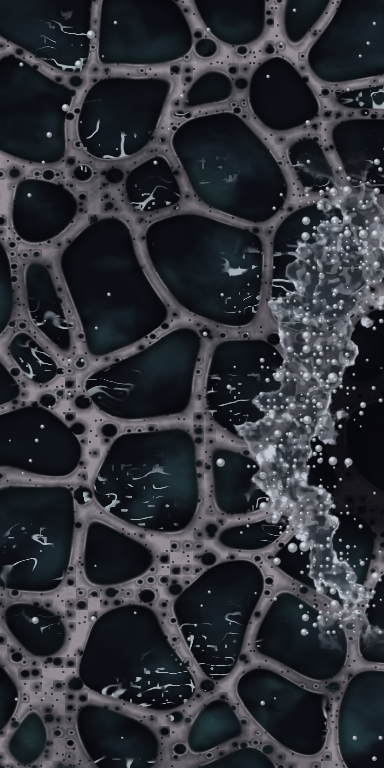
A Shadertoy shader for this texture:

```glsl
#define CELLS 4.3
#define WEB 0.075
#define EDGE 0.004
#define WARP 0.07
#define INK vec3(0.040, 0.045, 0.075)
#define TEAL vec3(0.13, 0.22, 0.235)
#define FOAM_DARK vec3(0.13, 0.13, 0.16)
#define FOAM_LIGHT vec3(0.52, 0.495, 0.525)
#define SPRAY vec3(0.80, 0.82, 0.86)

float hash(vec2 p) { return fract(sin(dot(p, vec2(127.1, 311.7))) * 43758.5453); }
vec2 hash2(vec2 p) { return vec2(hash(p), hash(p + 57.3)); }

float noise(vec2 p) {
    vec2 i = floor(p), f = fract(p);
    f = f * f * (3.0 - 2.0 * f);
    return mix(mix(hash(i), hash(i + vec2(1, 0)), f.x),
               mix(hash(i + vec2(0, 1)), hash(i + vec2(1, 1)), f.x), f.y);
}

float fbm(vec2 p) {
    float sum = 0.0, amp = 0.53;
    for (int i = 0; i < 4; i++) {
        sum += amp * noise(p);
        p = mat2(1.6, 1.2, -1.2, 1.6) * p + 3.7;
        amp *= 0.5;
    }
    return sum;
}

float smin(float a, float b, float k) {
    float h = max(k - abs(a - b), 0.0) / k;
    return min(a, b) - h * h * k * 0.25;
}

float radiusOf(vec2 cell) { return 0.36 + 0.50 * hash(cell + 9.1); }

// Rounded power diagram: x = depth inside a hole, y = hole id, zw = offset from its centre
vec4 foam(vec2 p) {
    p += WARP * (vec2(noise(p * 6.0), noise(p * 6.0 + 31.0)) - 0.5);
    p *= CELLS;
    vec2 base = floor(p), nearest = base, a = vec2(0);
    float best = 1e3;
    for (int j = -2; j <= 2; j++)
    for (int i = -2; i <= 2; i++) {
        vec2 cell = base + vec2(i, j);
        vec2 v = cell + 0.12 + 0.76 * hash2(cell) - p;
        float r = radiusOf(cell), power = dot(v, v) - r * r;
        if (power < best) { best = power; nearest = cell; a = v; }
    }
    float d = 0.06 - 0.9 * best;
    for (int j = -2; j <= 2; j++)
    for (int i = -2; i <= 2; i++) {
        vec2 cell = nearest + vec2(i, j);
        if (i == 0 && j == 0) continue;
        vec2 v = cell + 0.12 + 0.76 * hash2(cell) - p;
        float r = radiusOf(cell), power = dot(v, v) - r * r;
        d = smin(d, (power - best) / (2.0 * length(v - a)), 0.16);
    }
    return vec4((d - WEB) / CELLS, hash(nearest + 4.4), -a);
}

// One small round hole per grid square, shrunk to fit in the web
float smallHole(vec2 p, float grid, float chance) {
    vec2 cell = floor(p * grid);
    float r = mix(0.10, 0.36, pow(hash(cell + 2.2), 1.5)) / grid;
    vec2 c = (cell + 0.36 + 0.28 * hash2(cell + 6.6)) / grid;
    r = min(r, -foam(c).x * 0.75);
    if (hash(cell + 8.8) > chance || r < 0.0015) return -1.0;
    vec2 v = p - c;
    return r - length(v * vec2(0.92, 1.08));
}

// Dark water with teal swirls and wet glints
vec3 water(vec2 p, vec4 hole, float depth) {
    vec2 q = p + 0.10 * vec2(fbm(p * 7.0), fbm(p * 7.0 + 19.0));
    float swirl = smoothstep(0.30, 0.85, fbm(q * vec2(6.0, 9.0) + hole.y * 20.0));
    float lit = mix(0.15, 1.0, hole.y) + 0.7 * smoothstep(0.35, 0.0, p.y);
    vec3 col = mix(INK, TEAL, swirl * lit * 1.1);
    col *= mix(0.55, 1.0, smoothstep(0.0, 0.035, depth));
    float ridge = abs(noise(q * vec2(17.0, 38.0)) - 0.5);
    float patchy = smoothstep(0.50, 0.66, noise(p * 8.0 + 40.0 + hole.y * 9.0));
    patchy *= smoothstep(0.25, -0.15, hole.w) * step(0.3, fract(hole.y * 7.0));
    float glint = smoothstep(0.075, 0.02, ridge) * smoothstep(0.35, 0.6, noise(q * 45.0));
    glint += 0.8 * smoothstep(0.83, 0.92, noise(p * 85.0));
    return mix(col, vec3(0.72, 0.77, 0.80), min(glint, 1.0) * patchy * 0.9);
}

// Matte foam web: dark flanks, pale ridges, pebbled skin
vec3 web(vec2 p, float d) {
    float shade = smoothstep(0.002, -0.022, d) * 0.55 + 0.30;
    shade *= mix(0.35, 1.45, smoothstep(0.22, 0.72, fbm(p * 3.2 + 5.0)));
    shade += 0.16 * (noise(p * 130.0) - 0.5) + 0.10 * (noise(p * 60.0) - 0.5);
    vec2 cell = floor(p * 70.0), v = fract(p * 70.0) - 0.3 - 0.4 * hash2(cell);
    float pit = step(0.80, hash(cell + 1.7)) * smoothstep(0.28, 0.14, length(v));
    return mix(FOAM_DARK, FOAM_LIGHT, clamp(shade, 0.0, 1.15)) * (1.0 - 0.6 * pit);
}

// Torn ribbon of spray falling down the right side
float sprayPath(float y) { return 0.84 + 0.075 * cos((y - 1.37) * 6.0); }

vec3 addSpray(vec3 col, vec2 p, float soft) {
    float ends = smoothstep(0.28, 0.42, p.y) * smoothstep(1.62, 1.45, p.y);
    float side = p.x - sprayPath(p.y);
    float hollow = smoothstep(0.0, 0.06, side) * smoothstep(0.5, 0.65, p.y) * smoothstep(1.15, 1.0, p.y);
    col = mix(col, INK * 0.6 + col * 0.12, hollow);
    float width = 0.065 + 0.06 * exp(-pow((p.y - 1.22) * 4.5, 2.0));
    float torn = abs(side + 0.22 * (fbm(p * 9.0) - 0.5)) + 0.10 * (fbm(p * 24.0 + 8.0) - 0.5);
    float body = smoothstep(width + soft, width - 0.012, torn) * ends;
    vec2 q = p + 0.05 * vec2(fbm(p * 14.0), fbm(p * 14.0 + 7.0));
    float strand = 1.0 - smoothstep(0.0, 0.13, abs(fbm(q * 17.0) - 0.5));
    float froth = smoothstep(0.50, 0.80, noise(q * 75.0)) * 0.6;
    float rim = smoothstep(0.028, 0.0, abs(torn - width + 0.012));
    float white = clamp(0.60 * strand * noise(q * 32.0) + froth * 0.7 + rim * 0.5, 0.0, 1.0);
    col = mix(col, mix(vec3(0.23, 0.25, 0.28), SPRAY, white), body * (0.55 + 0.4 * white));
    // Droplets thrown off the ribbon, in two sizes
    for (int k = 0; k < 2; k++) {
        float grid = k == 0 ? 27.0 : 58.0;
        vec2 cell = floor(p * grid), c = (cell + 0.38 + 0.24 * hash2(cell + 3.3)) / grid;
        float near = exp(-pow((c.x - sprayPath(c.y)) / 0.12, 2.0));
        near *= smoothstep(0.30, 0.42, c.y) * smoothstep(1.62, 1.45, c.y);
        float r = mix(0.12, 0.36, hash(cell + 5.5)) / grid;
        vec2 v = (p - c) / r;
        float drop = smoothstep(1.0 + soft / r * 0.5, 1.0 - soft / r * 0.5, length(v));
        float gleam = 0.45 + 0.4 * smoothstep(0.9, 0.1, length(v - vec2(-0.25, 0.35)));
        col = mix(col, SPRAY * (gleam + 0.2), drop * step(hash(cell + 7.7), near * 0.42));
    }
    return col;
}

void mainImage(out vec4 fragColor, in vec2 fragCoord) {
    vec2 p = fragCoord / iResolution.x;
    float soft = max(EDGE, 1.2 / iResolution.x);
    vec4 hole = foam(p);
    float small = max(smallHole(p, 12.0, 0.75), smallHole(p + 0.013, 33.0, 0.5));
    float d = max(hole.x, small);
    vec3 col = mix(web(p, d), water(p, hole, d), smoothstep(-soft, soft, d) * 0.97);
    // Wet rim catching light around each hole
    float rim = smoothstep(soft, 0.0, abs(d + 0.003)) * smoothstep(0.4, 0.8, noise(p * 22.0));
    col += 0.20 * rim;
    fragColor = vec4(addSpray(col, p, soft), 1.0);
}
```
